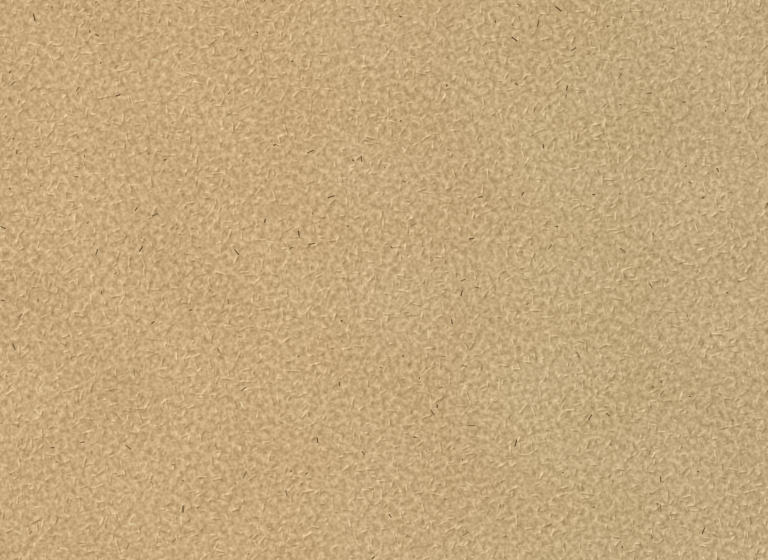
Give the GLSL for this texture, as a WebGL 1 fragment shader.

```glsl
precision highp float;
// Tan recycled cardboard: fine embossed pulp grain, short pale fibres and sparse dark specks.

uniform vec2 u_resolution;

// Colours
const vec3 BOARD_WARM  = vec3(0.778, 0.660, 0.488);
const vec3 BOARD_COOL  = vec3(0.754, 0.657, 0.492);
const vec3 SPECK_BROWN = vec3(0.36, 0.28, 0.17);
const vec3 FLAKE_CREAM = vec3(0.92, 0.84, 0.68);

// Tone strengths
const float COARSE_GRAIN = 0.12;
const float FINE_GRAIN   = 0.10;
const float CLOUDING     = 0.025;
const float FIBRE_LIGHT  = 0.095;
const float FIBRE_SHADOW = 0.080;

// Sizes, in canvas heights (frequencies are cells per height)
const float COARSE_FREQ = 95.0;
const float FINE_FREQ   = 171.0;
const float CLOUD_FREQ  = 6.0;
const float FIBRE_CELLS = 75.0;
const float SPECK_CELLS = 30.0;
const float FLAKE_CELLS = 24.0;
const vec2  SHADOW_SHIFT = vec2(0.0028, -0.0026);

const float PI = 3.14159;

vec3 hash3(vec2 cell) {
  vec3 h = fract(cell.xyx * vec3(0.1031, 0.1030, 0.0973));
  h += dot(h, h.yxz + 33.33);
  return fract((h.xxy + h.yzz) * h.zyx);
}

float cornerSlope(vec2 corner, vec2 offset) {
  float angle = 2.0 * PI * hash3(corner).x;
  return dot(vec2(cos(angle), sin(angle)), offset);
}

float gradientNoise(vec2 p) {
  vec2 i = floor(p);
  vec2 f = p - i;
  vec2 u = f * f * f * (f * (f * 6.0 - 15.0) + 10.0);
  vec2 e = vec2(1.0, 0.0);
  return mix(
    mix(cornerSlope(i, f), cornerSlope(i + e, f - e), u.x),
    mix(cornerSlope(i + e.yx, f - e.yx), cornerSlope(i + e.xx, f - e.xx), u.x),
    u.y);
}

vec2 rotate(vec2 p, float angle) {
  float c = cos(angle), s = sin(angle);
  return vec2(c * p.x - s * p.y, s * p.x + c * p.y);
}

// Coverage of short rounded strokes, at most one per jittered cell.
// lengths holds the shortest and longest half length; spread limits the angles.
float strokes(vec2 p, float cells, float density, vec2 lengths,
              float halfWidth, float spread, float seed) {
  float soft = 0.7 / u_resolution.y;
  vec2 home = floor(p * cells);
  float cover = 0.0;
  for (int y = -1; y <= 1; y++) {
    for (int x = -1; x <= 1; x++) {
      vec2 cell = home + vec2(float(x), float(y));
      vec3 place = hash3(cell + seed);
      vec3 form = hash3(cell + seed + 57.0);
      vec2 q = p - (cell + place.xy) / cells;
      q = rotate(q, -(0.9 + (form.x - 0.5) * spread));
      float halfLength = mix(lengths.x, lengths.y, form.y * form.y);
      q.x -= clamp(q.x, -halfLength, halfLength);
      float inside = 1.0 - smoothstep(halfWidth - soft, halfWidth + soft, length(q));
      float strength = mix(0.3, 1.0, form.z);
      cover = max(cover, inside * strength * step(place.z, density));
    }
  }
  return cover;
}

float fibres(vec2 p) {
  return strokes(p, FIBRE_CELLS, 0.6, vec2(0.002, 0.008), 0.0013, 0.8 * PI, 11.0);
}

void main() {
  vec2 p = gl_FragCoord.xy / u_resolution.y;
  float across = gl_FragCoord.x / u_resolution.x;

  // Board colour with a slow warm-to-cool drift
  float cloud = gradientNoise(p * CLOUD_FREQ + 3.7);
  vec3 colour = mix(BOARD_WARM, BOARD_COOL, smoothstep(0.3, 1.0, across + 0.2 * cloud));

  // Pulp grain, turned off the pixel axes
  float tone = CLOUDING * cloud;
  tone += COARSE_GRAIN * gradientNoise(rotate(p, 0.6) * COARSE_FREQ + 19.0);
  tone += FINE_GRAIN * gradientNoise(rotate(p, 1.1) * FINE_FREQ + 241.0);

  // Raised fibres: lit strokes with shadows beside them
  tone += FIBRE_LIGHT * fibres(p) - FIBRE_SHADOW * fibres(p - SHADOW_SHIFT);
  colour += tone;

  // Cream flakes and dark bark specks
  float flake = strokes(p, FLAKE_CELLS, 0.15, vec2(0.001, 0.007), 0.0014, 1.2 * PI, 83.0);
  float speck = strokes(p, SPECK_CELLS, 0.22, vec2(0.0004, 0.006), 0.0011, PI, 139.0);
  colour = mix(colour, FLAKE_CREAM, 0.7 * flake);
  colour = mix(colour, SPECK_BROWN, 0.9 * speck);

  gl_FragColor = vec4(clamp(colour, 0.0, 1.0), 1.0);
}
```
